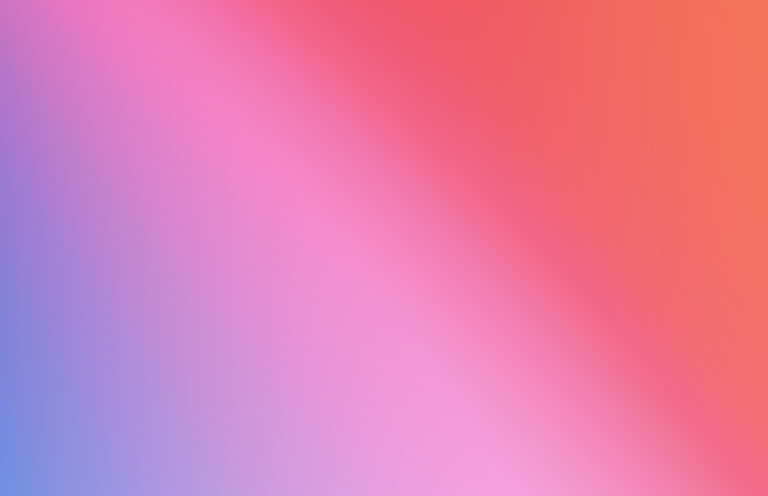
This background is drawn by a Shadertoy shader. Its source:

```glsl
// Soft diagonal gradient: blue corner, pink band, crimson and orange side.

vec3 rgb(float r, float g, float b) { return vec3(r, g, b) / 255.0; }

void mainImage(out vec4 fragColor, in vec2 fragCoord) {
    vec2 uv = fragCoord / iResolution.xy;
    float down = 1.0 - uv.y;

    // Signed distance from the bowed diagonal where pink turns to red
    float edge = 0.354 + 0.636 * down + 0.11 * down * (1.0 - down);
    float side = uv.x - edge;

    // The cool side fans out towards the bottom
    float band = side / (0.36 * (1.0 + 0.8 * down));

    // Colours brighten down the canvas
    vec3 blue = mix(rgb(118.0, 100.0, 203.0), rgb(118.0, 144.0, 226.0), down);
    vec3 pink = mix(rgb(243.0, 121.0, 190.0), rgb(245.0, 161.0, 222.0), down);
    vec3 rose = mix(rgb(242.0, 100.0, 138.0), rgb(241.0, 107.0, 137.0), down);
    vec3 warm = mix(rgb(240.0, 80.0, 92.0), rgb(243.0, 115.0, 91.0),
                    smoothstep(0.45, 1.0, uv.x));

    // Cool side: blue to pink to rose
    float blueAmount = pow(max(-0.5 - band, 0.0), 1.6);
    float roseAmount = pow(clamp(1.0 + 2.0 * band, 0.0, 1.0), 1.3);
    vec3 color = mix(pink, blue, min(blueAmount, 1.1));
    color = mix(color, rose, roseAmount);

    // Warm side: rose decays into crimson and orange
    color = mix(color, warm, 1.0 - exp(-max(side, 0.0) / 0.16));

    fragColor = vec4(color, 1.0);
}
```
